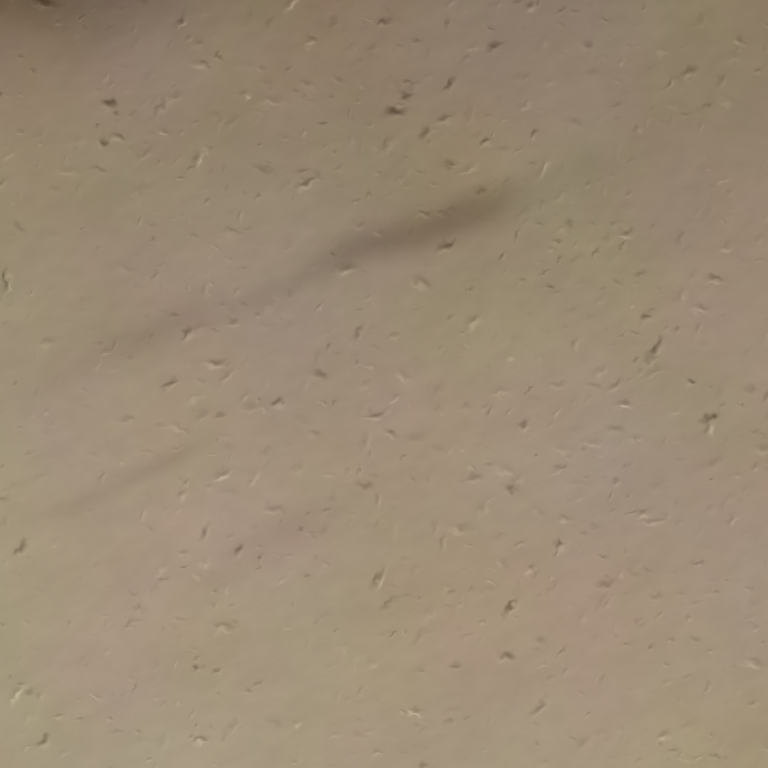
Write a Shadertoy shader that draws this texture.

```glsl
// Draws weathered sandy stone with soft tints, diagonal stains and small chipped pits.
#define STONE vec3(0.612, 0.548, 0.462)
#define TINT_AMOUNT 0.024
#define MOTTLE_AMOUNT 0.042
#define GRAIN_AMOUNT 0.030
#define STAIN_DEPTH 0.075
#define PIT_DEPTH 0.17
#define RIM_LIGHT 0.10
#define PIT_CELLS 27.0
#define GRAIN_ANGLE 0.42

float hash(vec2 p) {
    return fract(sin(dot(p, vec2(127.1, 311.7))) * 43758.5453);
}

vec2 hash2(vec2 p) {
    return vec2(hash(p), hash(p + 37.3));
}

float noise(vec2 p) {
    vec2 cell = floor(p), f = fract(p);
    f = f * f * (3.0 - 2.0 * f);
    return mix(mix(hash(cell), hash(cell + vec2(1, 0)), f.x),
               mix(hash(cell + vec2(0, 1)), hash(cell + vec2(1, 1)), f.x), f.y);
}

float fbm(vec2 p) {
    float sum = 0.0, weight = 0.5;
    for (int i = 0; i < 4; i++) {
        sum += weight * noise(p);
        p = mat2(1.6, 1.2, -1.2, 1.6) * p + 11.7;
        weight *= 0.5;
    }
    return sum / 0.9375;
}

vec2 rotate(vec2 p, float angle) {
    float c = cos(angle), s = sin(angle);
    return vec2(c * p.x + s * p.y, c * p.y - s * p.x);
}

// Soft elongated stain between two points, fading toward its ends
float stain(vec2 p, vec2 a, vec2 b, float width) {
    vec2 axis = b - a;
    float len = length(axis);
    vec2 q = rotate(p - 0.5 * (a + b), atan(axis.y, axis.x));
    q.y += 0.03 * (noise(p * 9.0) - 0.5);
    q /= vec2(0.45 * len, width);
    return exp(-q.x * q.x * q.x * q.x - q.y * q.y) * (0.55 + 0.7 * noise(p * 14.0));
}

// Chipped pits: a dark dab beside a thinner lit rim
float pits(vec2 p, float cells, float seed) {
    vec2 g = p * cells, home = floor(g);
    float shade = 0.0;
    for (int y = -1; y <= 1; y++)
    for (int x = -1; x <= 1; x++) {
        vec2 id = home + vec2(x, y), key = id + seed;
        float cluster = smoothstep(0.3, 0.75, noise(id * 0.33 + seed));
        float present = step(hash(key + 5.1), 0.16 + 0.6 * cluster);
        float strength = present * mix(0.12, 1.0, pow(hash(key + 9.4), 2.5));
        float angle = GRAIN_ANGLE + 1.8 * (hash(key + 2.6) - 0.5);
        vec2 q = rotate(g - id - hash2(key), angle);
        q += 0.20 * (vec2(noise(g * 5.0), noise(g * 5.0 + 19.0)) - 0.5);
        vec2 size = vec2(mix(0.12, 0.34, hash(key + 7.7)), mix(0.07, 0.13, hash(key + 3.2)));
        vec2 dark = q / size;
        vec2 rim = (q + vec2(0.06, 0.17)) / (size * vec2(1.0, 0.75));
        float balance = hash(key + 13.8);
        shade -= PIT_DEPTH * strength * (1.2 - balance) * exp(-dot(dark, dark));
        shade += RIM_LIGHT * strength * (0.3 + balance) * exp(-dot(rim, rim));
    }
    return shade;
}

void mainImage(out vec4 fragColor, in vec2 fragCoord) {
    vec2 uv = fragCoord / iResolution.xy;
    vec2 p = fragCoord / iResolution.y;
    vec2 along = rotate(p, GRAIN_ANGLE);

    // Light falls off toward the top, most of all in the upper left corner
    float shade = 0.036 - 0.105 * pow(uv.y, 1.8) + 0.03 * (0.5 - uv.x) * (1.0 - uv.y);
    vec2 corner = (uv - vec2(0.0, 1.03)) / vec2(0.22, 0.075);
    shade -= 0.15 * exp(-dot(corner, corner));

    // Broad mottling and fine grain, both stretched along the diagonal
    shade += MOTTLE_AMOUNT * (fbm(along * vec2(5.0, 11.0)) - 0.5);
    shade += GRAIN_AMOUNT * (fbm(along * vec2(45.0, 80.0) + 31.0) - 0.5);

    // Diagonal stains
    float stains = 0.55 * stain(p, vec2(0.06, 0.49), vec2(0.84, 0.83), 0.022);
    stains += 0.75 * stain(p, vec2(0.40, 0.63), vec2(0.66, 0.75), 0.024);
    stains += 0.55 * stain(p, vec2(0.02, 0.31), vec2(0.28, 0.44), 0.012);
    stains += 0.35 * stain(p, vec2(0.22, 0.22), vec2(0.48, 0.36), 0.020);
    shade -= STAIN_DEPTH * stains;

    // Pits of two sizes
    shade += pits(p, PIT_CELLS, 3.0);
    shade += 0.55 * pits(p, PIT_CELLS * 1.7, 61.0);

    // Olive and rosy tints drift across the surface
    float tint = fbm(p * 6.5 + 4.0) - 0.5;
    float warmth = fbm(p * 5.0 + 23.0) - 0.5;
    vec3 color = STONE + shade * vec3(1.0, 1.0, 0.93);
    color += TINT_AMOUNT * (tint * vec3(1.0, -1.0, 1.6) + warmth * vec3(0.8, 0.0, -1.4));
    fragColor = vec4(clamp(color, 0.0, 1.0), 1.0);
}
```
